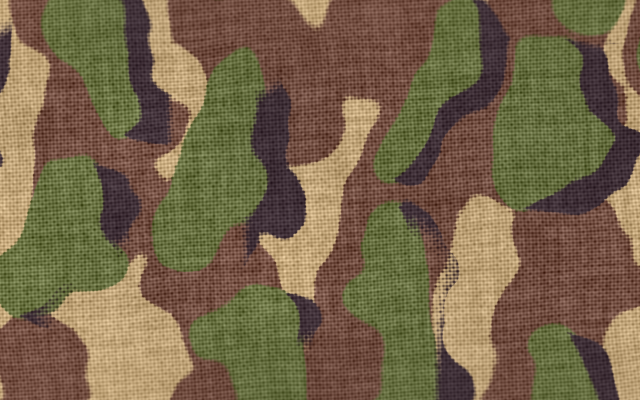
This texture is drawn by a Shadertoy shader. Its source:

```glsl
// Woven woodland camouflage cloth: tan, brown, green and dark lobed patches.

const float TAU = 6.2831853;

vec2 hash2(vec2 p) {
    vec3 q = fract(p.xyx * vec3(0.1031, 0.1030, 0.0973));
    q += dot(q, q.yzx + 33.33);
    return fract((q.xx + q.yz) * q.zy);
}

float noise(vec2 p) {
    vec2 i = floor(p), f = fract(p);
    f = f * f * (3.0 - 2.0 * f);
    return mix(mix(hash2(i).x, hash2(i + vec2(1, 0)).x, f.x),
               mix(hash2(i + vec2(0, 1)).x, hash2(i + vec2(1, 1)).x, f.x), f.y);
}

// Centred noise pair, used to bend the plane
vec2 bend(vec2 p) {
    return vec2(noise(p), noise(p + 41.7)) - 0.5;
}

float smoothMin(float a, float b, float k) {
    float h = max(k - abs(a - b), 0.0) / k;
    return min(a, b) - 0.25 * h * h * k;
}

float capsule(vec2 p, vec2 axis, float radius) {
    float t = clamp(dot(p, axis) / dot(axis, axis), -1.0, 1.0);
    return length(p - axis * t) - radius;
}

// Distance to upright lobed patches, one per staggered cell
float patches(vec2 p, vec2 size, float radius, float seed) {
    vec2 home = floor(p / size);
    float d = 1.0;
    for (int y = -2; y <= 1; y++)
    for (int x = -1; x <= 1; x++) {
        vec2 id = home + vec2(x, y);
        vec2 a = hash2(id + seed), b = hash2(id + seed + 57.3);
        vec2 stagger = vec2(0.5, 0.5 + 0.5 * mod(id.x, 2.0));
        vec2 q = p - (id + stagger + 0.45 * (a - 0.5)) * size;
        vec2 axis = vec2(0.16 * (b.x - 0.5), 0.10 + 0.10 * b.y);
        float r = radius * (0.75 + 0.5 * a.y);
        float side = b.x < 0.5 ? -1.0 : 1.0;
        float body = capsule(q, axis, r);
        float lobe = length(q - vec2(side * (r + 0.01), 0.2 * (a.x - 0.5))) - 0.065;
        d = smoothMin(d, smoothMin(body, lobe, 0.06), 0.05);
    }
    return d;
}

float greenPatches(vec2 p) {
    return patches(p, vec2(0.40, 0.60), 0.085, 11.0);
}

// Plain weave with uneven threads and fine fuzz, centred on zero
float weave(vec2 q) {
    vec2 threads = cos(TAU * q);
    vec2 crossing = sin(0.5 * TAU * q);
    float slubs = noise(q * vec2(0.09, 0.9)) + noise(q * vec2(0.9, 0.09) + 70.0) - 1.0;
    float fuzz = noise(q * 1.3 + 19.0) - 0.5;
    return 0.042 * threads.x + 0.052 * threads.y
         + 0.035 * crossing.x * crossing.y + 0.07 * slubs + 0.10 * fuzz;
}

void mainImage(out vec4 fragColor, in vec2 fragCoord) {
    vec2 p = fragCoord / iResolution.y;

    // Cloth threads, slightly tilted and wavy, softer far from the focus
    float defocus = smoothstep(0.2, 0.55, abs(p.y - 0.5));
    vec2 q = 110.0 * (p + vec2(0.05, -0.07) * p.yx + 0.012 * bend(p * 5.0));
    float resolved = 1.0 - smoothstep(0.3, 0.6, 110.0 / iResolution.y);
    float cloth = weave(q) * resolved * (1.0 - 0.3 * defocus);

    // Printed shapes with wobbling outlines
    vec2 w = p + 0.065 * bend(p * 6.0) + 0.022 * bend(p * 15.0 + 9.0);
    float brown = patches(w + 3.0, vec2(0.42, 0.50), 0.125, 83.0);
    float green = greenPatches(w);

    // Dark strokes hug the lower right rims of green, with ragged spurs
    float swell = 0.025 + 0.045 * noise(p * vec2(7.0, 5.0) + 23.0);
    vec2 spur = 0.030 * bend(p * vec2(14.0, 20.0) + 31.0);
    float dark = max(greenPatches(w + spur - vec2(swell, -0.4 * swell)),
                     -greenPatches(w + vec2(0.022, -0.008)));
    dark = max(dark, 0.12 * (0.36 - noise(p * vec2(4.0, 3.0) + 5.0)));

    // Layer the dyes
    float soft = max(0.004 + 0.003 * defocus, 0.8 / iResolution.y);
    vec3 edges = vec3(brown, green, dark) + 0.02 * cloth;
    vec3 cover = 1.0 - smoothstep(-soft, soft, edges);
    vec3 color = vec3(0.75, 0.64, 0.47);
    color = mix(color, vec3(0.44, 0.30, 0.25), cover.x);
    color = mix(color, vec3(0.40, 0.435, 0.25), cover.y);
    color = mix(color, vec3(0.25, 0.19, 0.22), cover.z);

    // Thread relief and faint uneven light
    color += cloth * mix(1.0, 0.6, cover.z);
    color *= 0.96 + 0.08 * noise(p * 3.0 + 14.0);
    fragColor = vec4(clamp(color, 0.0, 1.0), 1.0);
}
```
